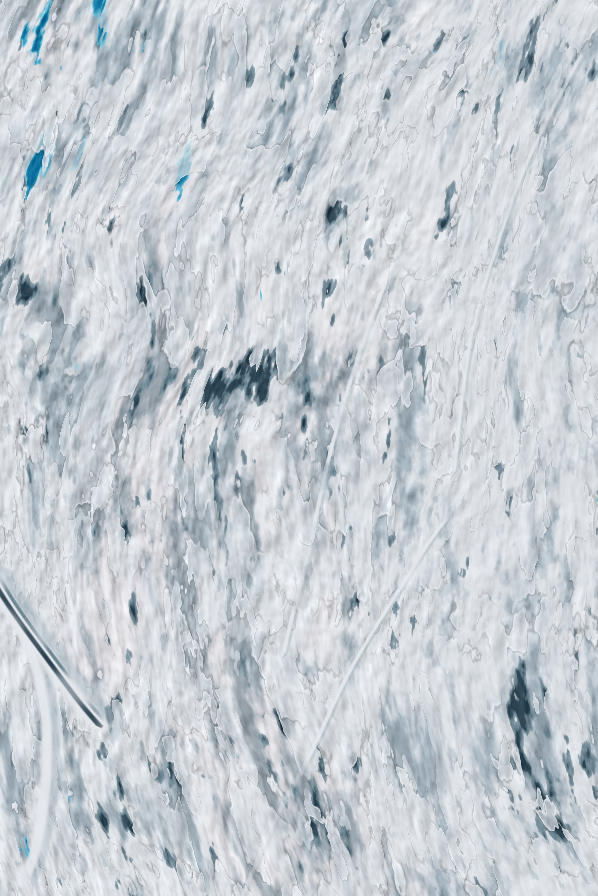
This texture is drawn by a Shadertoy shader. Its source:

```glsl
const vec3 WHITE = vec3(0.90, 0.91, 0.925);
const vec3 PALE = vec3(0.855, 0.872, 0.892);
const vec3 SILVER = vec3(0.755, 0.79, 0.82);
const vec3 GREY = vec3(0.65, 0.71, 0.75);
const vec3 STEEL = vec3(0.58, 0.64, 0.68);
const vec3 SLATE = vec3(0.43, 0.53, 0.58);
const vec3 INK = vec3(0.17, 0.26, 0.32);
const vec3 TEAL = vec3(0.08, 0.48, 0.65);
const vec3 AQUA = vec3(0.42, 0.76, 0.86);

const vec2 STREAK_SCALE = vec2(52.0, 12.0);
const vec2 FLECK_SCALE = vec2(80.0, 25.0);
const vec2 RELIEF_SCALE = vec2(85.0, 32.0);
const vec2 SKIN_SCALE = vec2(24.0, 8.0);
const float RELIEF_GAIN = 0.42;
const float SKIN_LEVEL = 0.58;    // threshold of the covering skins
const float SKIN_OPACITY = 0.72;
const float FLECK_OPEN = 0.76;    // fleck threshold in smooth paint
const float FLECK_WORKED = 0.70;  // fleck threshold in worked paint
const float FLECK_DENSE = 0.49;   // fleck threshold in dark areas

// Soft areas as centre.xy, radius.xy
const vec4 DARK_AREAS[11] = vec4[11](
    vec4(0.385, 0.93, 0.03, 0.04), vec4(0.39, 0.79, 0.035, 0.08),
    vec4(0.03, 0.68, 0.05, 0.035), vec4(0.16, 0.66, 0.03, 0.06),
    vec4(0.27, 0.575, 0.11, 0.035), vec4(0.25, 0.45, 0.07, 0.12),
    vec4(0.16, 0.10, 0.05, 0.12), vec4(0.365, 0.12, 0.05, 0.06),
    vec4(0.60, 0.15, 0.05, 0.12), vec4(0.51, 0.78, 0.025, 0.04),
    vec4(0.60, 0.92, 0.08, 0.05));
const vec4 TEAL_AREAS[5] = vec4[5](
    vec4(0.045, 0.95, 0.025, 0.05), vec4(0.05, 0.83, 0.035, 0.06),
    vec4(0.115, 0.97, 0.015, 0.05), vec4(0.21, 0.79, 0.02, 0.04),
    vec4(0.45, 0.49, 0.02, 0.025));

float hash(vec2 p) {
    return fract(sin(dot(p, vec2(127.1, 311.7))) * 43758.5453);
}

float noise(vec2 p) {
    vec2 i = floor(p), f = fract(p);
    f = f * f * (3.0 - 2.0 * f);
    return mix(mix(hash(i), hash(i + vec2(1, 0)), f.x),
               mix(hash(i + vec2(0, 1)), hash(i + vec2(1, 1)), f.x), f.y);
}

float fbm(vec2 p) {
    float sum = 0.0, gain = 0.533;
    for (int i = 0; i < 4; i++) {
        sum += gain * noise(p);
        p = mat2(1.95, 0.25, -0.25, 1.95) * p + 17.3;
        gain *= 0.5;
    }
    return sum;
}

float area(vec2 p, vec4 a) {
    vec2 d = (p - a.xy) / a.zw;
    return exp(-dot(d, d));
}

// Signed distance to a bowed knife mark, growing quickly beyond its ends
float knife(vec2 p, vec2 top, vec2 bottom, float bow) {
    float t = (top.y - p.y) / (top.y - bottom.y);
    float s = clamp(t, 0.0, 1.0);
    float x = mix(top.x, bottom.x, t) + bow * 4.0 * s * (1.0 - s);
    float slope = (bottom.x - top.x + bow * 4.0 * (1.0 - 2.0 * s)) / (top.y - bottom.y);
    float d = (p.x - x) / sqrt(1.0 + slope * slope);
    return d + (d < 0.0 ? -1.0 : 1.0) * 0.2 * abs(t - s);
}

float line(float d, float width) {
    return 1.0 - smoothstep(0.35 * width, width, abs(d));
}

// White ridge with a shadow on its right side
vec3 ridge(vec3 color, float d, float width, float strength) {
    color = mix(color, GREY, strength * 0.5 * line(d - width, width));
    return mix(color, WHITE, strength * line(d, width));
}

vec3 paintRamp(float shade) {
    vec3 c = mix(WHITE, PALE, smoothstep(-0.22, -0.08, shade));
    c = mix(c, SILVER, smoothstep(0.0, 0.07, shade));
    c = mix(c, GREY, smoothstep(0.07, 0.13, shade));
    return mix(c, STEEL, smoothstep(0.13, 0.2, shade));
}

void mainImage(out vec4 fragColor, in vec2 fragCoord) {
    vec2 p = fragCoord / iResolution.y;
    vec2 wobble = vec2(noise(p * 8.0), noise(p * 8.0 + 40.0)) - 0.5;

    // Brush space: strokes lean right at the top, left at the bottom
    vec2 q = p + 0.03 * wobble;
    q.x -= 0.33 * q.y * q.y - 0.29 * q.y;

    float dark = 0.0, teal = 0.0;
    for (int i = 0; i < 11; i++) dark = max(dark, area(p, DARK_AREAS[i]));
    for (int i = 0; i < 5; i++) teal = max(teal, area(p, TEAL_AREAS[i]));
    float worked = 1.0 - smoothstep(0.3, 0.6, p.x);

    // Ground paint: broad tone, streaks and grain
    float broad = fbm(q * vec2(8.0, 4.0) + 5.0) - 0.5;
    float streak = fbm(q * STREAK_SCALE) - 0.5;
    float grain = fbm(q * vec2(130.0, 60.0) + 9.0) - 0.5;
    float shade = 0.15 * broad + mix(0.45, 0.65, worked) * streak + 0.3 * grain;
    shade += 0.015 + 0.04 * dark + 0.02 * (worked - 0.55);
    vec3 color = paintRamp(shade);
    float warm = smoothstep(0.5, 0.7, fbm(q * vec2(9.0, 4.0) + 61.0));
    color += worked * warm * vec3(0.012, -0.008, -0.012);

    // Ragged dark flecks, some thin, deeper toward their cores
    float threshold = mix(mix(FLECK_OPEN, FLECK_WORKED, worked), FLECK_DENSE, dark);
    float fleck = fbm(q * FLECK_SCALE + 23.0) + 0.4 * grain - threshold;
    vec3 fleckColor = mix(STEEL, SLATE, smoothstep(0.0, 0.1, fleck));
    fleckColor = mix(fleckColor, INK, smoothstep(0.09, 0.2, fleck));
    float body = mix(0.06, 0.02, noise(q * vec2(30.0, 12.0)));
    color = mix(color, fleckColor, smoothstep(-0.015, body, fleck));

    // Teal dabs
    float dab = fbm(q * vec2(58.0, 18.0) + 83.0) + 0.2 * grain - mix(0.85, 0.46, teal);
    vec3 dabColor = mix(AQUA, TEAL, smoothstep(0.02, 0.09, dab));
    color = mix(color, dabColor, smoothstep(0.0, 0.03, dab));

    // Knife skins of pale paint with a lit lip and a cast shadow
    for (int i = 0; i < 3; i++) {
        float k = float(i);
        vec2 s = q * SKIN_SCALE * (1.0 + 0.7 * k) + 13.0 * k + 31.0;
        float skin = fbm(s) + 0.15 * grain - SKIN_LEVEL - 0.05 * max(dark, teal);
        float cover = smoothstep(0.0, 0.025, skin);
        float lit = smoothstep(0.35, 0.65, noise(s * vec2(1.3, 1.8) + 7.0));
        color *= 1.0 - 0.13 * lit * smoothstep(-0.03, 0.0, skin) * (1.0 - cover);
        vec3 skinColor = mix(PALE, SILVER, smoothstep(0.05, 0.2, shade) * 0.5);
        color = mix(color, skinColor, SKIN_OPACITY * cover);
        float lip = cover * (1.0 - smoothstep(0.02, 0.05, skin));
        color = mix(color, WHITE, 0.8 * lit * lip);
    }

    // Raised paint lit from the upper left, shadows stronger than lights
    vec2 r = q * RELIEF_SCALE + 31.0;
    float slope = fbm(r) - fbm(r + vec2(-0.24, 0.16));
    color += RELIEF_GAIN * (slope > 0.0 ? 0.75 : 1.15) * slope * mix(0.7, 1.1, worked);

    // Long knife marks
    vec2 k = p + 0.016 * wobble;
    float wear = smoothstep(0.3, 0.6, noise(p * 30.0));
    color = ridge(color, knife(k, vec2(0.443, 0.727), vec2(0.32, 0.27), -0.013), 0.003, 0.4 + 0.5 * wear);
    color = ridge(color, knife(k, vec2(0.65, 0.935), vec2(0.50, 0.48), -0.03), 0.003, 0.3 + 0.5 * wear);
    color = ridge(color, knife(k, vec2(0.508, 0.44), vec2(0.267, 0.0), -0.012), 0.003, 0.3 + 0.6 * wear);
    color = ridge(color, knife(k, vec2(-0.01, 0.345), vec2(0.026, 0.03), 0.04), 0.009, 0.9);
    float scrape = knife(k, vec2(-0.02, 0.37), vec2(0.11, 0.19), -0.012);
    color = ridge(color, scrape, 0.014, 0.9);
    color = mix(color, INK, line(scrape, 0.004) * (0.5 + 0.5 * wear));
    color = mix(color, SLATE, line(scrape - 0.008, 0.003) * wear);

    fragColor = vec4(clamp(color, 0.0, 1.0), 1.0);
}
```
